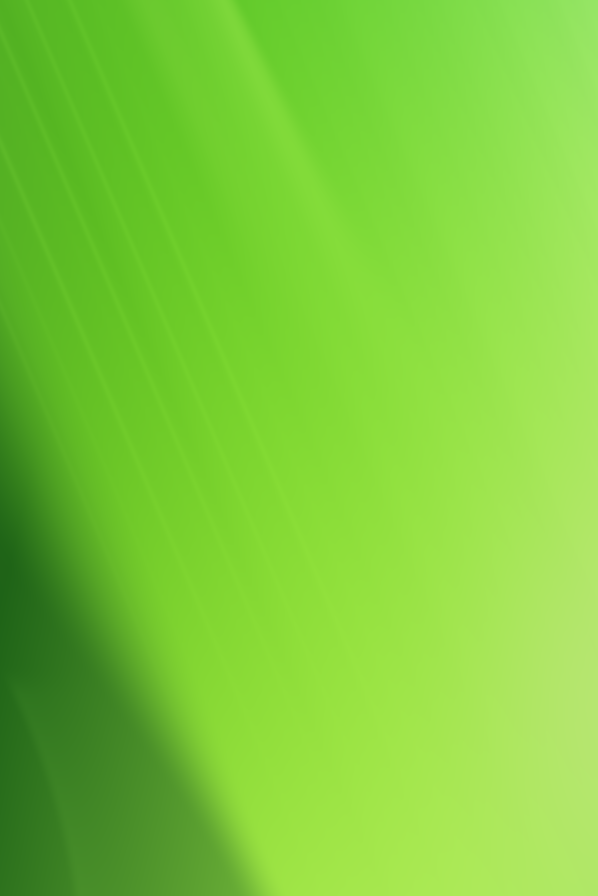
A Shadertoy shader for this background:

```glsl
// Soft green leaf-like backdrop with diagonal folds, fine streaks and a dark lower-left wedge.
#define SLOPE 0.48          // sideways drift of the folds per unit of height
#define STREAK_SLOPE 0.43   // sideways drift of the fine streaks
#define FOLD_AT 0.258       // position of the bright fold across the diagonal
#define STREAK_GAIN 0.022
#define LINE_COUNT 6
#define LINE_GAIN 0.035

float hash(float n) {
    return fract(sin(n * 127.1) * 4375.85);
}

float noise(float x) {
    float cell = floor(x);
    float f = fract(x);
    return mix(hash(cell), hash(cell + 1.0), f * f * (3.0 - 2.0 * f));
}

float bell(float x, float width) {
    return exp(-x * x / (width * width));
}

// Smooth curve through three colours placed at t = 0, 0.5 and 1
vec3 curve(vec3 a, vec3 b, vec3 c, float t) {
    return a * (1.0 - t) * (1.0 - 2.0 * t) + b * 4.0 * t * (1.0 - t) + c * t * (2.0 * t - 1.0);
}

vec3 baseGradient(vec2 uv) {
    vec3 top = curve(vec3(0.33, 0.70, 0.14), vec3(0.41, 0.81, 0.19), vec3(0.59, 0.90, 0.40), uv.x);
    vec3 middle = curve(vec3(0.37, 0.72, 0.15), vec3(0.51, 0.85, 0.20), vec3(0.67, 0.91, 0.37), uv.x);
    vec3 bottom = curve(vec3(0.48, 0.82, 0.18), vec3(0.63, 0.90, 0.28), vec3(0.68, 0.91, 0.38), uv.x);
    return curve(top, middle, bottom, uv.y);
}

// Bright ridge: long falloff on the left, crisp edge on the right
float foldLight(float across, float y) {
    float d = across - FOLD_AT;
    float edge = 0.012 + 0.06 * y;
    float ridge = exp(min(d, 0.0) / 0.055) * (1.0 - smoothstep(-edge, edge, d));
    float sideRidge = 0.3 * bell(across - 0.165, 0.025);
    return (ridge + sideRidge) * (1.0 - smoothstep(0.0, 0.5, y));
}

// Fine grain and thin lines running along the leaf
float streaks(vec2 p) {
    float across = p.x - STREAK_SLOPE * p.y;
    float grain = 0.5 * noise(across * 28.0) + 0.3 * noise(across * 75.0) + 0.2 * noise(across * 150.0);
    float lines = 0.0;
    for (int i = 0; i < LINE_COUNT; i++) {
        float k = float(i);
        float centre = -0.16 + 0.045 * k + 0.015 * hash(k + 3.0);
        lines += bell(across - centre, 0.0035) * (0.4 + 0.6 * hash(k + 9.0));
    }
    float fade = 1.0 - smoothstep(0.15, 0.95, p.y);
    float leftSide = 1.0 - smoothstep(0.0, 0.35, across);
    return (grain - 0.5) * STREAK_GAIN * (0.3 + 0.7 * fade) + lines * LINE_GAIN * fade * leftSide;
}

vec3 wedgeColour(vec2 p) {
    const vec3 deepGreen = vec3(0.12, 0.39, 0.09);
    const vec3 olive = vec3(0.43, 0.70, 0.22);
    vec3 colour = mix(deepGreen, olive, clamp(p.x * 2.7 + (p.y - 0.68) * 0.6, 0.0, 1.0));
    // Faint curved rib near the corner
    float u = max((p.y - 0.742) / 0.258, 0.0);
    float d = p.x - 0.085 * u * (1.6 - 0.6 * u);
    float shown = smoothstep(0.0, 0.15, u);
    return colour + vec3(0.035, 0.04, 0.02) * shown * smoothstep(-0.008, 0.008, d) * exp(-max(d, 0.0) / 0.03);
}

void mainImage(out vec4 fragColor, in vec2 fragCoord) {
    // Measured from the top, in units of the canvas height
    vec2 uv = fragCoord / iResolution.xy;
    uv.y = 1.0 - uv.y;
    vec2 p = vec2(uv.x * iResolution.x / iResolution.y, uv.y);
    float across = p.x - SLOPE * p.y;

    // Broad colour with a pale glow on the right
    vec3 colour = baseGradient(uv);
    colour += vec3(0.03, -0.01, 0.07) * bell(length(uv - vec2(1.0, 0.77)), 0.22);

    // Bright fold
    colour += vec3(0.13, 0.07, 0.08) * foldLight(across, p.y);

    // Dark wedge, its edge sharper toward the bottom
    float sharpness = smoothstep(0.5, 1.0, p.y);
    float centre = mix(-0.215, -0.187, sharpness);
    float halfWidth = mix(0.10, 0.032, sharpness);
    float wedge = 1.0 - smoothstep(centre - halfWidth, centre + halfWidth, across);
    colour = mix(colour, wedgeColour(p), wedge);

    // Streaks
    colour += vec3(1.0, 0.9, 0.6) * streaks(p) * (1.0 - 0.7 * wedge);

    fragColor = vec4(clamp(colour, 0.0, 1.0), 1.0);
}
```
